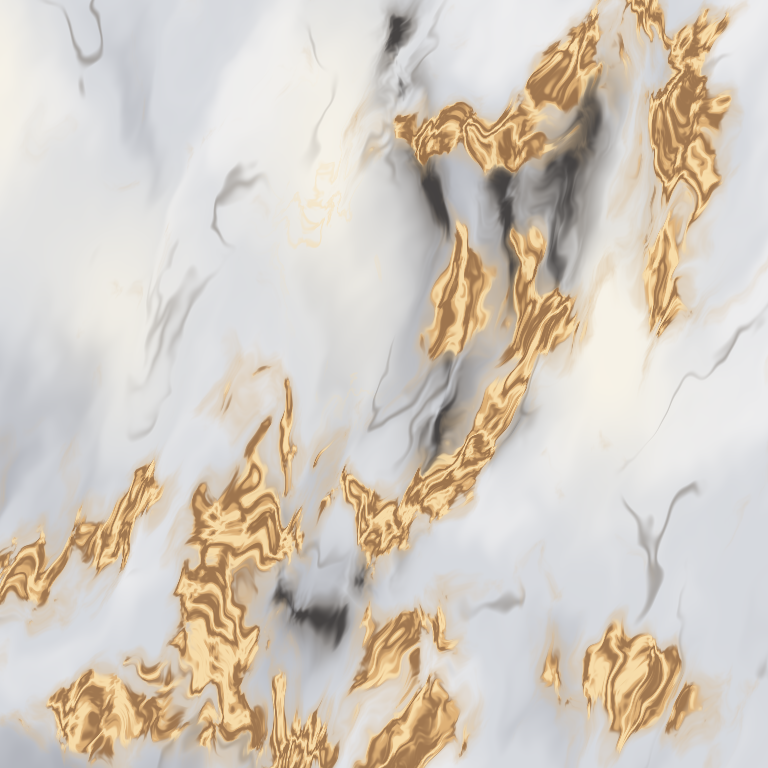
Reproduce this texture procedurally as a Shadertoy shader.

```glsl
// Layered sines, each octave turned and bent by the one before
float waves(vec2 p, int octaves) {
    float sum = 0.0, amp = 0.5;
    for (int i = 0; i < octaves; i++) {
        p = mat2(0.8, 0.6, -0.6, 0.8) * p * 1.85 + 2.3;
        sum += amp * sin(p.x + 1.4 * sin(p.y + 1.5 * sum));
        amp *= 0.56;
    }
    return sum;
}

float segmentDistance(vec2 p, vec4 s) {
    vec2 along = s.zw - s.xy, rel = p - s.xy;
    return length(rel - along * clamp(dot(rel, along) / dot(along, along), 0.0, 1.0));
}

float glow(vec2 p, vec2 center, vec2 size) {
    vec2 d = (p - center) / size;
    return exp(-dot(d, d));
}

// Start and end of each dark fissure and each gold seam
const vec4 fissures[7] = vec4[7](
    vec4(0.52, 1.00, 0.57, 0.72), vec4(0.57, 0.72, 0.58, 0.42),
    vec4(0.76, 0.86, 0.69, 0.64), vec4(0.67, 0.80, 0.65, 0.62),
    vec4(0.66, 0.48, 0.48, 0.25), vec4(0.33, 0.33, 0.35, 0.22),
    vec4(0.35, 0.22, 0.43, 0.20));
const vec4 seams[11] = vec4[11](
    vec4(0.86, 0.97, 0.75, 0.88), vec4(0.55, 0.80, 0.67, 0.82),
    vec4(0.59, 0.61, 0.70, 0.61), vec4(0.65, 0.50, 0.58, 0.39),
    vec4(0.34, 0.42, 0.28, 0.02), vec4(0.00, 0.27, 0.20, 0.36),
    vec4(0.10, 0.04, 0.42, 0.05), vec4(0.92, 0.95, 0.87, 0.66),
    vec4(0.73, 0.13, 0.86, 0.10), vec4(0.47, 0.38, 0.53, 0.32),
    vec4(0.53, 0.16, 0.52, 0.04));

void mainImage(out vec4 fragColor, in vec2 fragCoord) {
    vec2 uv = fragCoord / iResolution.xy;
    vec2 grain = vec2(uv.x - 0.25 * uv.y, 0.5 * uv.y);
    vec2 warp = vec2(waves(grain * 8.0, 5), waves(grain * 7.0 + 5.0, 5));
    vec2 bent = uv + warp * vec2(0.03, 0.05);

    float crackDist = 1.0, seamDist = 1.0;
    for (int i = 0; i < 7; i++) crackDist = min(crackDist, segmentDistance(bent, fissures[i]));
    for (int i = 0; i < 11; i++) seamDist = min(seamDist, segmentDistance(bent, seams[i]));

    // Cloudy blue-grey stone with cream lights
    float cloud = 0.55 + 0.42 * waves(grain * 7.0 + 0.35 * warp, 4);
    cloud -= 0.25 * (1.0 - uv.x) * (1.0 - uv.y) + 0.25 * exp(-crackDist * crackDist / 0.006);
    vec3 color = mix(vec3(0.68, 0.69, 0.72), vec3(0.84, 0.85, 0.87), smoothstep(-0.1, 0.4, cloud));
    color = mix(color, vec3(0.93, 0.93, 0.935), smoothstep(0.45, 0.95, cloud));
    float light = glow(bent, vec2(0.80, 0.58), vec2(0.10, 0.20))
                + 0.8 * glow(bent, vec2(0.44, 0.78), vec2(0.09, 0.28))
                + 0.7 * glow(bent, vec2(0.15, 0.62), vec2(0.10, 0.15))
                + 0.8 * glow(bent, vec2(0.01, 0.88), vec2(0.05, 0.17));
    color = mix(color, vec3(0.98, 0.96, 0.91), min(light, 0.9));

    // Soft hairline veins
    float ridge = abs(waves(grain * 6.0 + 0.3 * warp + 9.0, 5));
    float patchy = smoothstep(-0.1, 0.6, waves(grain * 11.0 + 4.0, 3));
    float hair = (1.0 - smoothstep(0.0, 0.09, ridge)) * patchy * (1.0 - 0.8 * min(light, 1.0));
    color = mix(color, vec3(0.52, 0.49, 0.46), 0.6 * hair);

    // Smoky fissures with dark cores
    float fray = waves(grain * vec2(26.0, 20.0) + warp, 5);
    float smoke = exp(-crackDist * crackDist / 0.0011) * smoothstep(-0.6, 0.5, fray);
    color = mix(color, vec3(0.46, 0.43, 0.40), 0.8 * smoke);
    float core = 1.0 - smoothstep(-0.006, 0.012, crackDist - 0.022 * fray);
    color = mix(color, vec3(0.23, 0.22, 0.22), 0.85 * core);

    // Ochre stain around flaky, stranded gold
    float flake = waves(grain * vec2(22.0, 24.0) + 1.2 * warp + 3.0, 6);
    float ore = exp(-seamDist * seamDist / 0.0045) + 0.5 * flake;
    float stain = smoothstep(0.3, 0.85, ore);
    color = mix(color, vec3(0.85, 0.73, 0.57), 0.6 * stain);
    float strand = 0.5 + 0.5 * sin(9.0 * flake + 70.0 * bent.x + 4.0 * fray);
    vec3 gold = mix(vec3(0.60, 0.43, 0.27), vec3(0.87, 0.68, 0.44), smoothstep(0.0, 0.55, strand));
    gold = mix(gold, vec3(0.98, 0.87, 0.66), smoothstep(0.6, 1.0, strand));
    color = mix(color, gold, 0.9 * smoothstep(0.68, 0.82, ore));

    // Faint yellow threads inside the pale slabs
    float thread = 1.0 - smoothstep(0.0, 0.16, abs(flake - 0.25));
    color = mix(color, vec3(0.97, 0.86, 0.66), 0.55 * thread * glow(bent, vec2(0.43, 0.66), vec2(0.05, 0.16)));

    fragColor = vec4(color, 1.0);
}
```
